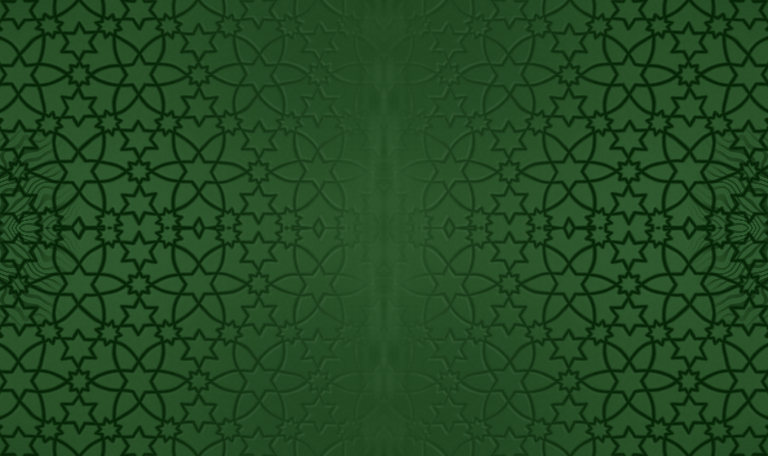
Reproduce this pattern procedurally as a Shadertoy shader.

```glsl
// Embossed green ornament: six-petal rosettes on a triangular lattice, with
// small stars between them, mirrored about both centre lines of the canvas.
// Each cell folds into one wedge; dark grooves fade to soft relief mid-canvas.

const float PI = 3.14159;
const float SPACING = 0.263;                    // rosette to rosette
const vec2  FIRST_ROSETTE = vec2(0.143, 0.123); // offset from canvas centre
const float ROW_STRETCH = 1.07;                 // flattens the rows a little
const float PETAL_REACH = 0.106;
const float SMALL_STAR = 0.028;
const float LARGE_STAR = 0.044;
const float GROOVE_THIN = 0.0018;
const float GROOVE_WIDE = 0.0039;
const float RELIEF_SHIFT = 0.0042;
const vec3  DARK_GREEN = vec3(0.115, 0.265, 0.115);
const vec3  LIGHT_GREEN = vec3(0.188, 0.355, 0.188);
const vec3  GROOVE_GREEN = vec3(0.015, 0.130, 0.015);

float hash(vec2 p) {
    return fract(sin(dot(p, vec2(127.1, 311.7))) * 43758.5453);
}

float noise(vec2 p) {
    vec2 i = floor(p), f = fract(p);
    f = f * f * (3.0 - 2.0 * f);
    return mix(mix(hash(i), hash(i + vec2(1, 0)), f.x),
               mix(hash(i + vec2(0, 1)), hash(i + vec2(1, 1)), f.x), f.y);
}

float segment(vec2 p, vec2 a, vec2 b) {
    vec2 ap = p - a, ab = b - a;
    return length(ap - ab * clamp(dot(ap, ab) / dot(ab, ab), 0.0, 1.0));
}

// Folds the plane into half of one of n equal sectors around the x axis
vec2 foldSector(vec2 p, float n) {
    float sector = 2.0 * PI / n;
    float angle = abs(mod(atan(p.y, p.x) + 0.5 * sector, sector) - 0.5 * sector);
    return length(p) * vec2(cos(angle), sin(angle));
}

// Distance to the outline of a star with one tip on the x axis
float starOutline(vec2 p, float n, float tip, float notch) {
    float h = PI / n;
    return segment(foldSector(p, n), vec2(tip, 0), notch * vec2(cos(h), sin(h)));
}

// Offset from the nearest point of the triangular lattice
vec2 latticeCell(vec2 p) {
    vec2 period = SPACING * vec2(1.0, sqrt(3.0));
    vec2 a = mod(p + 0.5 * period, period) - 0.5 * period;
    vec2 b = mod(p, period) - 0.5 * period;
    return dot(a, a) < dot(b, b) ? a : b;
}

// Distance to the nearest groove of the ornament
float ornament(vec2 p) {
    p = abs(p) - FIRST_ROSETTE;
    p.y *= ROW_STRETCH;
    vec2 w = foldSector(latticeCell(p), 6.0);

    // Petal edge: an arc from the tip down to the inner star
    vec2 u = w / PETAL_REACH;
    float petal = abs(length(u - vec2(0.36, -0.80)) - 1.025);
    petal = max(petal, max(0.38 - u.x, u.x - 1.0)) * PETAL_REACH;

    // Inner star, its points between the petals
    vec2 starPoint = 0.45 * PETAL_REACH * vec2(cos(PI / 6.0), 0.5);
    float d = min(petal, segment(w, starPoint, vec2(0.26 * PETAL_REACH, 0)));

    // Stars at the edge midpoints and triangle centres
    d = min(d, starOutline(w - vec2(0.5 * SPACING, 0), 8.0, SMALL_STAR, 0.66 * SMALL_STAR));
    vec2 triangleCentre = SPACING * vec2(0.5, 0.5 / sqrt(3.0));
    return min(d, starOutline((w - triangleCentre).yx, 6.0, LARGE_STAR, 0.56 * LARGE_STAR));
}

void mainImage(out vec4 fragColor, in vec2 fragCoord) {
    vec2 p = (fragCoord - 0.5 * iResolution.xy) / iResolution.y;
    vec2 m = abs(p);
    float pixel = 1.0 / iResolution.y;

    // Broad light: a bright band across the middle, dim top and bottom centre
    float band = exp(-m.y * m.y / 0.073);
    float sides = smoothstep(0.12, 0.60, m.x);
    float corner = smoothstep(0.38, 0.52, m.y) * smoothstep(0.55, 0.85, m.x);
    float light = 0.18 + 0.55 * band + 0.42 * sides * (1.0 - 0.45 * band) - 0.25 * corner;
    vec3 color = mix(DARK_GREEN, LIGHT_GREEN, light);

    // Slightly uneven carving
    vec2 wobble = vec2(noise(m * 28.0), noise(m * 28.0 + 40.0)) - 0.5;
    vec2 q = m + 0.005 * wobble;

    // Grooves grow darker and wider towards the sides
    float depth = smoothstep(0.02, 0.62, m.x + 0.13 * band);
    float width = mix(GROOVE_THIN, GROOVE_WIDE, depth);
    float blur = mix(0.0035, 0.0014, depth) + pixel;
    float presence = mix(0.25, 1.0, smoothstep(0.02, 0.15, m.x));
    float groove = 1.0 - smoothstep(width - blur, width + blur, ornament(q));
    float rim = 1.0 - smoothstep(0.0, 0.0035 + pixel, ornament(q + vec2(RELIEF_SHIFT, -RELIEF_SHIFT)));
    color += 0.055 * rim * (1.0 - groove) * (1.0 - 0.75 * depth) * presence;
    color = mix(color, GROOVE_GREEN, groove * presence * mix(0.28, 0.95, depth));

    // Soft vertical glints along the mirror line
    float seam = exp(-m.x * m.x / 0.0025);
    float glint = noise(vec2(m.x * 75.0, m.y * 18.0));
    color += 0.055 * (glint - 0.35) * seam;

    // Fine tangled hatching at the left and right edges
    float tangle = smoothstep(0.66, 0.78, m.x + 0.06 * wobble.x) * (1.0 - smoothstep(0.14, 0.25, m.y));
    float hatch = sin(dot(m, vec2(260, 330)) + 16.0 * noise(m * 24.0));
    color = mix(color, GROOVE_GREEN, 0.5 * tangle * smoothstep(-0.1, 0.8, hatch));

    // Faint grain
    color += 0.012 * (noise(m * 210.0) - 0.5);
    fragColor = vec4(clamp(color, 0.0, 1.0), 1.0);
}
```
